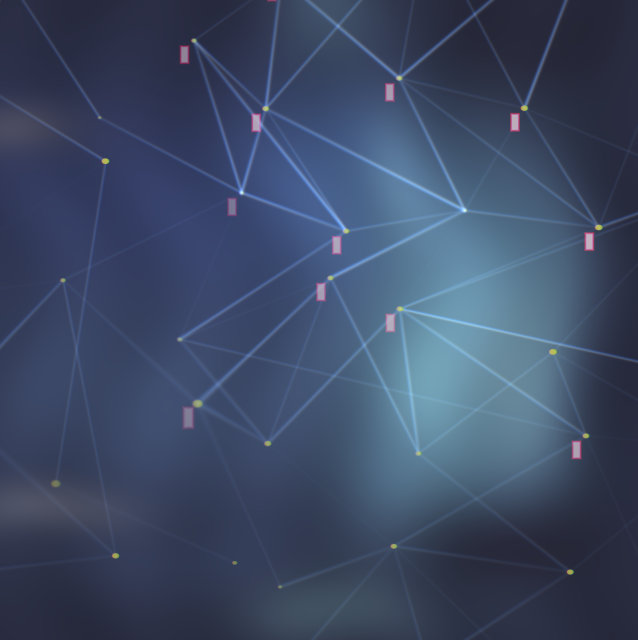
Reproduce this background procedurally as a Shadertoy shader.

```glsl
#define GRID 5.0
#define JITTER 0.85
#define LINK_WIDTH 0.0021
#define LINK_GLOW 0.42
#define FRINGE 0.0006
#define NODE_SIZE 0.0052
#define TAG_SHARE 0.32
#define FILAMENTS 8
#define LINK_COLOR vec3(0.48, 0.68, 1.0)
#define NODE_COLOR vec3(0.76, 0.76, 0.32)
#define TAG_COLOR vec3(0.83, 0.75, 0.80)
#define NIGHT vec3(0.155, 0.165, 0.24)

vec2 hash2(vec2 p) {
    return fract(sin(dot(p, vec2(127.1, 311.7))) * vec2(43758.5, 22578.1));
}

float falloff(vec2 p, vec2 centre, vec2 radius) {
    vec2 q = (p - centre) / radius;
    return exp(-dot(q, q));
}

void haze(inout vec3 col, vec2 p, vec2 centre, vec2 radius, vec3 tint, float amount) {
    col = mix(col, tint, amount * falloff(p, centre, radius));
}

// Out-of-focus light and shadow
vec3 backdrop(vec2 p) {
    vec3 col = NIGHT;
    vec2 q = p + 0.012 * sin(p.yx * vec2(17.0, 13.0) + vec2(1.0, 4.0));
    haze(col, q, vec2(0.30, 0.66), vec2(0.42, 0.22), vec3(0.21, 0.25, 0.42), 0.9);
    haze(col, q, vec2(0.30, 0.37), vec2(0.44, 0.20), vec3(0.25, 0.31, 0.44), 0.9);
    haze(col, q, vec2(0.30, 0.13), vec2(0.22, 0.07), vec3(0.21, 0.25, 0.36), 0.7);
    haze(col, q, vec2(0.53, 0.70), vec2(0.15, 0.16), vec3(0.27, 0.37, 0.57), 0.85);
    haze(col, q, vec2(0.73, 0.50), vec2(0.18, 0.30), vec3(0.38, 0.54, 0.65), 1.0);
    haze(col, q, vec2(0.62, 0.24), vec2(0.10, 0.10), vec3(0.33, 0.46, 0.56), 0.7);
    haze(col, q, vec2(0.63, 0.68), vec2(0.05, 0.12), vec3(0.40, 0.55, 0.67), 0.6);
    haze(col, q, vec2(0.68, 0.41), vec2(0.08, 0.14), vec3(0.45, 0.64, 0.71), 0.8);
    haze(col, q, vec2(0.81, 0.43), vec2(0.08, 0.14), vec3(0.46, 0.60, 0.66), 0.7);
    haze(col, q, vec2(0.51, 0.98), vec2(0.08, 0.10), vec3(0.30, 0.39, 0.49), 0.8);
    haze(col, q, vec2(0.53, 0.04), vec2(0.13, 0.06), vec3(0.29, 0.37, 0.43), 0.8);
    haze(col, q, vec2(0.04, 0.79), vec2(0.09, 0.04), vec3(0.31, 0.31, 0.38), 0.8);
    haze(col, q, vec2(0.06, 0.20), vec2(0.13, 0.04), vec3(0.33, 0.34, 0.41), 0.9);
    haze(col, q, vec2(0.80, 0.15), vec2(0.17, 0.08), vec3(0.14, 0.14, 0.20), 0.9);
    haze(col, q, vec2(0.82, 0.95), vec2(0.20, 0.12), vec3(0.14, 0.14, 0.20), 0.8);
    col = mix(col, NIGHT, 0.85 * smoothstep(0.86, 1.0, q.x));
    return col * (1.0 + 0.05 * sin(q.x * 31.0 + 2.0 * sin(q.y * 9.0)));
}

vec2 nodeAt(vec2 cell) {
    return (cell + 0.5 + JITTER * (hash2(cell + 3.1) - 0.5)) / GRID;
}

// Soft segment with a slight colour split, dimmer towards b
vec3 strand(vec2 p, vec2 a, vec2 b, float width) {
    vec2 d = b - a, r = p - a;
    float h = clamp(dot(r, d) / dot(d, d), 0.0, 1.0);
    float away = length(r - d * h), w = max(width, 0.9 / iResolution.y);
    if (away > 3.0 * w) return vec3(0);
    float side = r.x * d.y < r.y * d.x ? -1.0 : 1.0;
    vec3 e = (side * away + FRINGE * vec3(-1, 0, 1)) / w;
    return exp(-e * e) * mix(1.0, 0.45, h);
}

// Links from the cells that can reach this point
vec3 links(vec2 p, vec2 home, float blur) {
    vec3 light = vec3(0);
    for (int i = 0; i < 6; i++) {
        vec2 cell = home + vec2(i % 3 - 1, i / 3 - 1), a = nodeAt(cell);
        for (int k = 0; k < 4; k++) {
            float strength = smoothstep(0.45, 1.0, hash2(cell * 1.7 + float(k) * 5.3).x);
            if (strength <= 0.0) continue;
            vec2 next = k == 0 ? vec2(1, 0) : vec2(2 - k, 1);
            float width = LINK_WIDTH * (0.8 + 0.6 * strength + 3.0 * blur);
            light += strength * strand(p, a, nodeAt(cell + next), width);
        }
    }
    return LINK_GLOW * light * mix(0.3, 1.0, smoothstep(0.2, 0.5, p.y)) * (1.0 - 0.55 * blur);
}

// Long faint threads, mostly close to level
vec3 filaments(vec2 p) {
    vec3 light = vec3(0);
    for (int i = 0; i < FILAMENTS; i++) {
        vec2 start = hash2(vec2(i, 1.3)), way = hash2(vec2(i, 7.7));
        vec2 cell = floor(vec2(start.x * GRID - 1.0, 1.6 + 3.0 * start.y));
        vec2 reach = vec2(3.0, floor(3.0 * way.x) - 1.0);
        if (i % 4 == 0) reach = vec2(reach.y, -2.0);
        light += (0.06 + 0.10 * way.y) * strand(p, nodeAt(cell), nodeAt(cell + reach), LINK_WIDTH);
    }
    return light;
}

// Yellow dot, sometimes with a pale tag beside it
void marker(inout vec3 col, vec2 p, vec2 cell, float blur) {
    vec2 centre = nodeAt(cell), q = p - centre;
    if (dot(q, q) > 0.004) return;
    vec2 kind = hash2(cell + 21.4);
    float size = NODE_SIZE * (0.55 + 0.6 * kind.x + 1.5 * blur), soft = 0.0015 + 0.003 * blur;
    float alpha = mix(0.35, 0.95, kind.x) * (1.0 - 0.25 * blur);
    if (kind.y < TAG_SHARE) {
        float tilt = centre.y < 0.2 ? 1.0 : 0.0, c = cos(tilt), s = sin(tilt);
        vec2 t = mat2(c, s, -s, c) * (q - mix(vec2(-0.015, -0.022), vec2(0.025, 0.008), tilt));
        vec2 edge = abs(t) - vec2(0.0055, 0.0125) * (1.0 - 0.2 * tilt + 0.4 * blur);
        vec3 box = max(edge.x, edge.y) - vec3(0.0018, -0.0004, 0.0003);
        col = mix(col, TAG_COLOR, (1.0 - smoothstep(-soft, soft, box)) * alpha * (1.0 - 0.4 * max(tilt, blur)));
    }
    vec3 x = q.x + 1.5 * FRINGE * vec3(1, 0, -1);
    vec3 disc = sqrt(x * x + 1.7 * q.y * q.y) - size;
    col = mix(col, NODE_COLOR, (1.0 - smoothstep(-soft, soft, disc)) * alpha);
}

void mainImage(out vec4 fragColor, in vec2 fragCoord) {
    vec2 p = fragCoord / iResolution.y, home = floor(p * GRID);
    float blur = falloff(p, vec2(0.16, 0.33), vec2(0.17, 0.11));
    vec3 col = backdrop(p);
    col += LINK_COLOR * (links(p, home, blur) + filaments(p)) * (1.0 - 0.4 * col);
    for (int i = 0; i < 9; i++) marker(col, p, home + vec2(i % 3 - 1, i / 3 - 1), blur);
    fragColor = vec4(col, 1.0);
}
```
